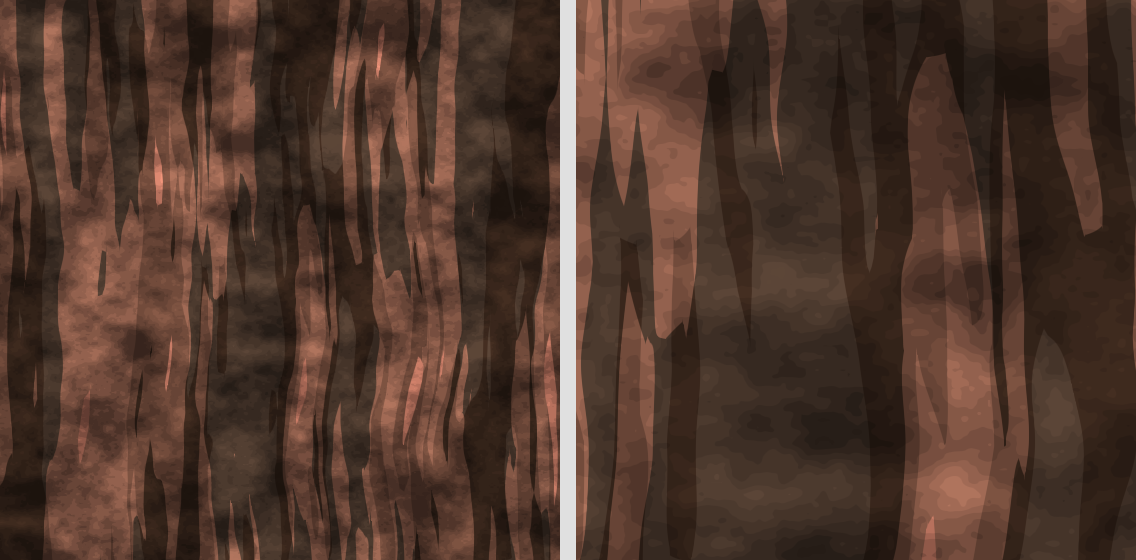
Left: the whole. Right: its middle third, enlarged.
A WebGL 2 fragment shader for this texture:

```glsl
#version 300 es
precision highp float;
// Rough tree bark: upright pointed shards of red-brown over dark wood, mottled in flat tonal steps.

uniform vec2 u_resolution;
out vec4 fragColor;

float hash(vec2 p) {
    vec3 q = fract(vec3(p.xyx) * 0.1031);
    q += dot(q, q.yzx + 33.33);
    return fract((q.x + q.y) * q.z);
}

float valueNoise(vec2 p) {
    vec2 cell = floor(p);
    vec2 f = fract(p);
    f = f * f * (3.0 - 2.0 * f);
    float low = mix(hash(cell), hash(cell + vec2(1.0, 0.0)), f.x);
    float high = mix(hash(cell + vec2(0.0, 1.0)), hash(cell + vec2(1.0)), f.x);
    return mix(low, high, f.y);
}

// Angular noise along one column, with its own vertical offset
float columnNoise(float column, float y) {
    float shifted = y + 20.0 * hash(vec2(column, 7.0));
    float row = floor(shifted);
    return mix(hash(vec2(column, row)), hash(vec2(column, row + 1.0)), shifted - row);
}

float shardNoise(vec2 p) {
    float column = floor(p.x);
    return mix(columnNoise(column, p.y), columnNoise(column + 1.0, p.y), p.x - column);
}

// Layers of wide, medium and hair-thin upright shards
float barkHeight(vec2 p) {
    float height = 0.43 * shardNoise(p * vec2(19.0, 2.6) + 40.0);
    height += 0.35 * shardNoise(p * vec2(41.0, 4.0) + 90.0);
    height += 0.22 * shardNoise(p * vec2(90.0, 6.0) + 170.0);
    return height;
}

// Cloudy patches with ragged rims, centred on zero
float mottle(vec2 p) {
    float total = 0.0;
    float weight = 0.5;
    for (int octave = 0; octave < 5; octave++) {
        total += weight * (valueNoise(p) - 0.5);
        p = p * 2.03 + vec2(17.3, 9.1);
        weight *= 0.6;
    }
    return total;
}

float softEdge(float threshold, float value) {
    float width = max(0.6 * fwidth(value), 1e-4);
    return smoothstep(threshold - width, threshold + width, value);
}

// Rounds to whole steps with smoothed borders
float stairs(float value) {
    float width = clamp(0.6 * fwidth(value), 1e-4, 0.5);
    return floor(value) + smoothstep(0.5 - width, 0.5 + width, fract(value));
}

// Height parts ridges from hollows; grain picks the shade inside each
vec3 barkColor(float height, float grain) {
    float light = softEdge(0.5, grain);
    vec3 hollow = mix(vec3(0.180, 0.121, 0.087), vec3(0.240, 0.182, 0.145), light);
    vec3 ridge = mix(vec3(0.360, 0.238, 0.188), vec3(0.465, 0.307, 0.246), light);
    vec3 color = mix(hollow, ridge, softEdge(0.515, height));
    return mix(color, vec3(0.640, 0.395, 0.325), softEdge(0.745, height));
}

void main() {
    vec2 uv = gl_FragCoord.xy / u_resolution.y;

    // Sideways sway keeps the shards from running ruler-straight
    float sway = 0.030 * (valueNoise(uv * vec2(4.0, 5.0) + 11.0) - 0.5);
    sway += 0.007 * (valueNoise(uv * vec2(24.0, 20.0) + 53.0) - 0.5);
    vec2 p = uv + vec2(sway, 0.0);
    vec3 color = barkColor(barkHeight(p), barkHeight(p + vec2(5.37, 8.21)));

    // Stepped light and shade across the wood
    float tone = mottle(uv * vec2(12.0, 16.0) + 25.0);
    float shade = 1.0 + 0.12 * stairs(tone * 13.0);
    fragColor = vec4(color * clamp(shade, 0.6, 1.5), 1.0);
}
```
